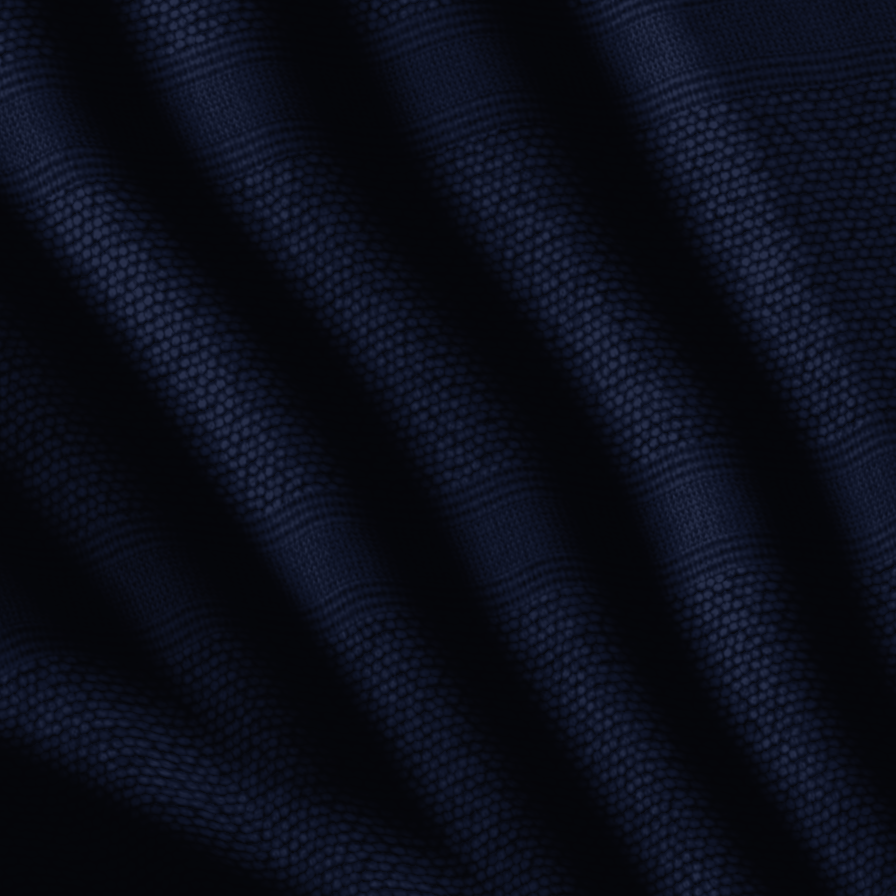
Give the GLSL for this texture, as a WebGL 2 fragment shader.

```glsl
#version 300 es
precision highp float;
// Dark navy knitted cloth in slanting folds, with moss, ribbed and plain bands.
uniform vec2 u_resolution;
out vec4 fragColor;

const vec3 SHADOW = vec3(0.019, 0.021, 0.036);
const vec3 NAVY = vec3(0.058, 0.080, 0.155);
const vec3 GLINT = vec3(0.155, 0.185, 0.290);
const float GAIN = 1.25;             // overall light on the cloth
const float BAND_PERIOD = 0.525;     // distance between plain bands
const float BAND_START = 0.08;
const float BAND_WIDTH = 0.145;
const float RIB_WIDTH = 0.04;        // ribbed margin of each plain band
const float RIB_PITCH = 0.0118;
const float ROW_TILT = 0.13;
const float COLUMN_LEAN = 0.33;
const vec2 MOSS_CELL = vec2(0.0145, 0.0115);
const vec2 PLAIN_CELL = vec2(0.0078, 0.0066);
const float FIBRE_SCALE = 330.0;
const float TAU = 6.28318;

float hash(vec2 p) {
    vec3 q = fract(vec3(p.xyx) * 0.1031);
    q += dot(q, q.yzx + 33.33);
    return fract((q.x + q.y) * q.z);
}

float valueNoise(vec2 p) {
    vec2 i = floor(p), f = fract(p);
    f = f * f * (3.0 - 2.0 * f);
    float low = mix(hash(i), hash(i + vec2(1, 0)), f.x);
    float high = mix(hash(i + vec2(0, 1)), hash(i + vec2(1, 1)), f.x);
    return mix(low, high, f.y);
}

// Fold number across the fan: whole numbers are crests.
float foldPhase(vec2 p) {
    float crest = -0.065 + 0.651 * p.y;
    float spacing = 0.257 - 0.062 * p.y;
    float sway = 0.06 * sin(7.0 * p.y + 2.0 * p.x) + 0.03 * sin(15.0 * p.y - 4.0 * p.x);
    return min((p.x - crest) / spacing + sway, 3.27);
}

// Light across one fold: steep on the left, soft on the right.
float foldProfile(float f) {
    return smoothstep(-0.33, -0.02, f) * (1.0 - smoothstep(0.05, 0.52, f));
}

float foldLight(vec2 p, float phase) {
    float fan = foldProfile(fract(phase + 0.5) - 0.5);
    fan *= 0.84 + 0.16 * sin(5.0 * p.y + 2.3 * phase);
    fan *= mix(0.42, 1.0, smoothstep(-0.65, -0.2, phase));
    fan *= 1.0 - 0.25 * smoothstep(0.6, 1.0, p.y);
    // A flatter fold crosses the lower left corner.
    float below = (p.y - 0.77) * 0.88 - p.x * 0.474;
    fan *= 1.0 - smoothstep(-0.06, 0.05, below);
    float corner = 0.65 * foldProfile(-below / 0.2);
    return max(fan, corner);
}

// Staggered, jittered nubs from cellular noise.
float mossStitch(vec2 cloth) {
    vec2 g = cloth / MOSS_CELL;
    float nearest = 9.0, tone = 0.0, lift = 0.0;
    for (int j = -1; j <= 1; j++) {
        float row = floor(g.y) + float(j);
        float stagger = 0.5 * mod(row, 2.0);
        for (int i = -1; i <= 1; i++) {
            vec2 id = vec2(floor(g.x - stagger) + float(i), row);
            vec2 jitter = vec2(hash(id), hash(id + 71.0)) - 0.5;
            vec2 d = g - id - vec2(0.5 + stagger, 0.5) - 0.3 * jitter;
            float dist = length(d * vec2(0.95, 1.1));
            if (dist < nearest) {
                nearest = dist;
                tone = hash(id + 19.0);
                lift = d.y;
            }
        }
    }
    float nub = 1.0 - smoothstep(0.12, 0.66, nearest);
    return nub * (0.8 + 0.4 * tone) - 0.25 * lift;
}

// Small chevrons in columns.
float plainStitch(vec2 cloth) {
    vec2 g = cloth / PLAIN_CELL;
    float side = abs(fract(g.x) - 0.5);
    float loops = 0.5 + 0.5 * sin(TAU * (g.y + side));
    return 0.32 + 0.27 * loops + 0.16 * cos(TAU * g.x);
}

float ribStitch(vec2 cloth) {
    float ridge = 0.5 + 0.5 * sin(TAU * cloth.y / RIB_PITCH);
    float loops = sin(TAU * cloth.x / PLAIN_CELL.x);
    return 0.12 + 0.62 * ridge + 0.12 * loops;
}

void main() {
    vec2 p = gl_FragCoord.xy / u_resolution;
    p.y = 1.0 - p.y;                 // measured downward from the top edge
    float phase = foldPhase(p);

    // Cloth coordinates, bent by the folds.
    vec2 cloth = vec2(p.x - COLUMN_LEAN * p.y, p.y + ROW_TILT * p.x);
    cloth += vec2(0.006, 0.011) * sin(TAU * phase);
    cloth += 0.0012 * sin(cloth.yx * vec2(61.0, 47.0));

    // Choose the stitch by distance from the middle of the nearest band.
    float along = mod(cloth.y - BAND_START - 0.5 * BAND_WIDTH + 0.5 * BAND_PERIOD, BAND_PERIOD);
    float fromBand = abs(along - 0.5 * BAND_PERIOD);
    float halfBand = 0.5 * BAND_WIDTH;
    float ribbed = smoothstep(-0.002, 0.002, fromBand - halfBand + RIB_WIDTH);
    float moss = smoothstep(-0.002, 0.002, fromBand - halfBand);
    float stitch = mix(plainStitch(cloth), ribStitch(cloth), ribbed);
    stitch = mix(stitch, mossStitch(cloth), moss);

    // Fibre grain and slow unevenness.
    float fibre = valueNoise(cloth * FIBRE_SCALE) - 0.5;
    float uneven = valueNoise(cloth * 22.0) - 0.5;
    float weave = 0.31 + 0.52 * stitch + 0.26 * fibre + 0.10 * uneven;

    float tone = GAIN * (0.05 + 0.95 * foldLight(p, phase)) * max(weave, 0.0);
    vec3 colour = mix(SHADOW, NAVY, smoothstep(0.0, 0.55, tone));
    colour = mix(colour, GLINT, smoothstep(0.42, 1.1, tone));
    fragColor = vec4(colour, 1.0);
}
```
